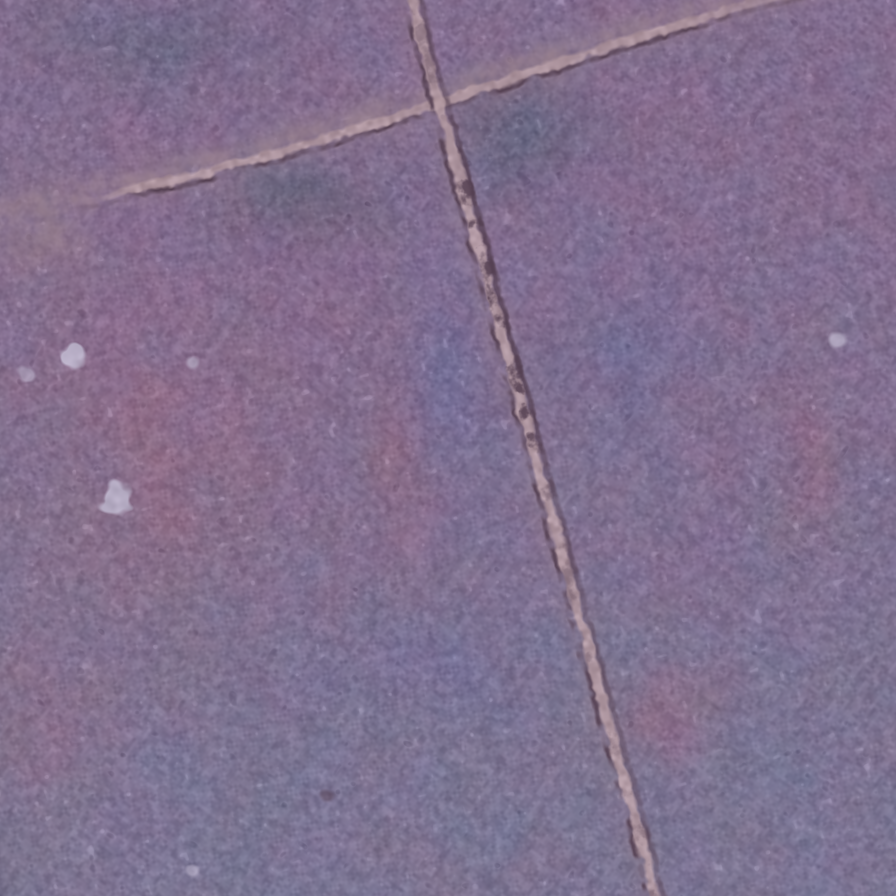
Write a WebGL 1 fragment shader that draws this texture.

```glsl
precision highp float;
// Weathered violet paving with two crossing mortar seams, chips and grain.
uniform vec2 u_resolution;

const vec3 MAUVE = vec3(0.515, 0.425, 0.560);
const vec3 SLATE = vec3(0.485, 0.460, 0.575);
const vec3 ROSE = vec3(0.565, 0.425, 0.525);
const vec3 BLUE = vec3(0.435, 0.430, 0.600);
const vec3 SHADE = vec3(0.410, 0.395, 0.490);
const vec3 DUST = vec3(0.600, 0.505, 0.550);
const vec3 MORTAR = vec3(0.710, 0.610, 0.640);
const vec3 CREVICE = vec3(0.325, 0.245, 0.315);
const vec3 CHIP = vec3(0.740, 0.710, 0.800);
const float GRAIN = 0.105;
const float FINE_GRAIN = 0.070;
const float MOTTLE = 0.050;
const float SEAM_HALF = 0.0062;
const float CREVICE_HALF = 0.0032;
const mat2 TURN = mat2(0.8, 0.6, -0.6, 0.8);

float hash(vec2 p) {
  return fract(sin(dot(p, vec2(127.1, 311.7))) * 43758.5453);
}

float noise(vec2 p) {
  vec2 i = floor(p), f = fract(p);
  f = f * f * (3.0 - 2.0 * f);
  return mix(mix(hash(i), hash(i + vec2(1.0, 0.0)), f.x),
             mix(hash(i + vec2(0.0, 1.0)), hash(i + 1.0), f.x), f.y);
}

float fbm(vec2 p) {
  float sum = 0.0, amp = 0.5;
  for (int i = 0; i < 4; i++) {
    sum += amp * noise(p);
    p = 2.0 * TURN * p + 7.3;
    amp *= 0.5;
  }
  return sum / 0.9375;
}

// Soft elliptical stain
float stain(vec2 p, vec2 center, vec2 radii) {
  vec2 d = (p - center) / radii;
  return exp(-dot(d, d));
}

// Small ragged-edged spot
float spot(vec2 p, vec2 center, float radius) {
  float ragged = radius * (0.6 + 0.7 * noise(p * 95.0));
  return 1.0 - smoothstep(-0.003, 0.003, length(p - center) - ragged);
}

// Soft band of given half width around distance zero
float band(float d, float halfWidth) {
  return 1.0 - smoothstep(halfWidth - 0.0025, halfWidth + 0.0025, abs(d));
}

void main() {
  vec2 uv = gl_FragCoord.xy / u_resolution;
  vec2 p = uv + 0.05 * (vec2(fbm(uv * 9.0), fbm(uv * 9.0 + 31.0)) - 0.5);
  vec2 q = TURN * uv;

  // Slab colour: mauve above, slate below
  float cool = smoothstep(0.75, 0.15, uv.y + 0.5 * (fbm(uv * 5.0) - 0.5));
  vec3 col = mix(MAUVE, SLATE, 0.1 + 0.85 * cool);

  // Warm and cool stains
  col = mix(col, ROSE, 0.85 * stain(p, vec2(0.44, 0.49), vec2(0.04, 0.11)));
  col = mix(col, ROSE, 0.65 * stain(p, vec2(0.17, 0.49), vec2(0.16, 0.20)));
  col = mix(col, ROSE, 0.60 * stain(p, vec2(0.75, 0.20), vec2(0.05, 0.07)));
  col = mix(col, ROSE, 0.60 * stain(p, vec2(0.91, 0.48), vec2(0.04, 0.13)));
  col = mix(col, ROSE, 0.50 * stain(p, vec2(0.03, 0.20), vec2(0.10, 0.12)));
  col = mix(col, BLUE, 0.60 * stain(p, vec2(0.49, 0.57), vec2(0.06, 0.11)));
  col = mix(col, BLUE, 0.55 * stain(p, vec2(0.70, 0.61), vec2(0.06, 0.08)));
  col = mix(col, BLUE, 0.40 * stain(p, vec2(0.50, 0.25), vec2(0.12, 0.05)));
  col = mix(col, SHADE, 0.85 * stain(p, vec2(0.33, 0.77), vec2(0.08, 0.05)));
  col = mix(col, SHADE, 0.80 * stain(p, vec2(0.59, 0.85), vec2(0.08, 0.06)));
  col = mix(col, SHADE, 0.60 * stain(p, vec2(0.18, 0.95), vec2(0.14, 0.05)));

  // Chroma mottling and rotated, soft grain
  vec2 blotch = vec2(fbm(q * 22.0), fbm(q * 20.0 + 50.0)) - 0.5;
  col += MOTTLE * (blotch.x * vec3(1.0, -0.4, -0.2) + blotch.y * vec3(-0.3, 0.1, 0.9));
  float grit = noise(q * 125.0);
  float rough = noise(TURN * q * 160.0);
  col += GRAIN * 0.5 * (grit + rough - 1.0) + FINE_GRAIN * (noise(q * 270.0) - 0.5);
  col -= 0.07 * smoothstep(0.55, 0.85, grit * noise(uv * 88.0 + 17.0));
  col += 0.06 * smoothstep(0.55, 0.85, rough * noise(uv * 97.0 + 63.0));

  // Signed distances: positive is right of the steep seam, above the shallow one
  float wobble = 0.006 * (fbm(q * 45.0) - 0.5) + 0.002 * (rough - 0.5);
  float steep = (uv.x - 0.732 + 0.273 * uv.y) * 0.965 + wobble;
  float rise = 0.749 + 0.285 * uv.x - 0.008 * sin(6.5 * uv.x - 0.55);
  float shallow = (uv.y - rise) * 0.962 + wobble;
  float wear = noise(q * 58.0 + 9.0);
  float ragged = 0.6 * wear + 0.4 * grit;
  float reach = smoothstep(0.08, 0.16, uv.x) * (1.0 - 0.5 * smoothstep(0.74, 0.86, uv.x));

  // Dust beside the seams
  float dust = 0.7 * stain(vec2(shallow, 0.0), vec2(0.006, 0.0), vec2(0.022, 1.0));
  dust = max(dust, 0.4 * stain(vec2(steep, 0.0), vec2(-0.005, 0.0), vec2(0.017, 1.0)));
  dust = max(dust, 0.6 * stain(p, vec2(0.04, 0.74), vec2(0.07, 0.035)));
  col = mix(col, DUST, dust * (0.3 + ragged));

  // Shallow seam, shadowed underneath
  float ledge = band(shallow + 0.0075, CREVICE_HALF) * reach;
  col = mix(col, CREVICE, ledge * smoothstep(0.1, 0.8, ragged));
  float fill = band(shallow, SEAM_HALF * (0.35 + 0.9 * ragged)) * reach;
  vec3 mortar = MORTAR + 0.14 * (rough - 0.5);
  col = mix(col, mortar, 0.8 * fill);

  // Steep seam, broken by dark gaps in its middle stretch
  float gapZone = smoothstep(0.40, 0.55, uv.y) * (1.0 - smoothstep(0.80, 0.90, uv.y));
  float rightCrack = band(steep - 0.0085, CREVICE_HALF) * (0.1 + 0.3 * gapZone + 0.7 * ragged);
  float leftCrack = band(steep + 0.0085, CREVICE_HALF) * smoothstep(0.25, 0.8, ragged);
  col = mix(col, CREVICE, min(0.85, max(rightCrack, leftCrack)));
  col = mix(col, mortar, 0.85 * band(steep, SEAM_HALF * (0.5 + 0.8 * ragged)));
  float gaps = smoothstep(0.5, 0.75, fbm(q * 55.0 + 4.0)) * (0.4 + 0.6 * gapZone);
  col = mix(col, CREVICE, 0.85 * gaps * band(steep - 0.003, 0.008));

  // Pale chips and dark pits
  float chips = max(spot(uv, vec2(0.081, 0.604), 0.0145), spot(uv, vec2(0.130, 0.445), 0.0185));
  chips = max(chips, 0.6 * spot(uv, vec2(0.030, 0.583), 0.009));
  chips = max(chips, 0.7 * spot(uv, vec2(0.215, 0.594), 0.006));
  chips = max(chips, 0.8 * spot(uv, vec2(0.935, 0.620), 0.008));
  chips = max(chips, 0.6 * spot(uv, vec2(0.215, 0.027), 0.007));
  col = mix(col, CHIP + 0.1 * (grit - 0.5), 0.9 * chips);
  col = mix(col, CREVICE, 0.5 * spot(uv, vec2(0.366, 0.111), 0.0085));

  gl_FragColor = vec4(clamp(col, 0.0, 1.0), 1.0);
}
```
